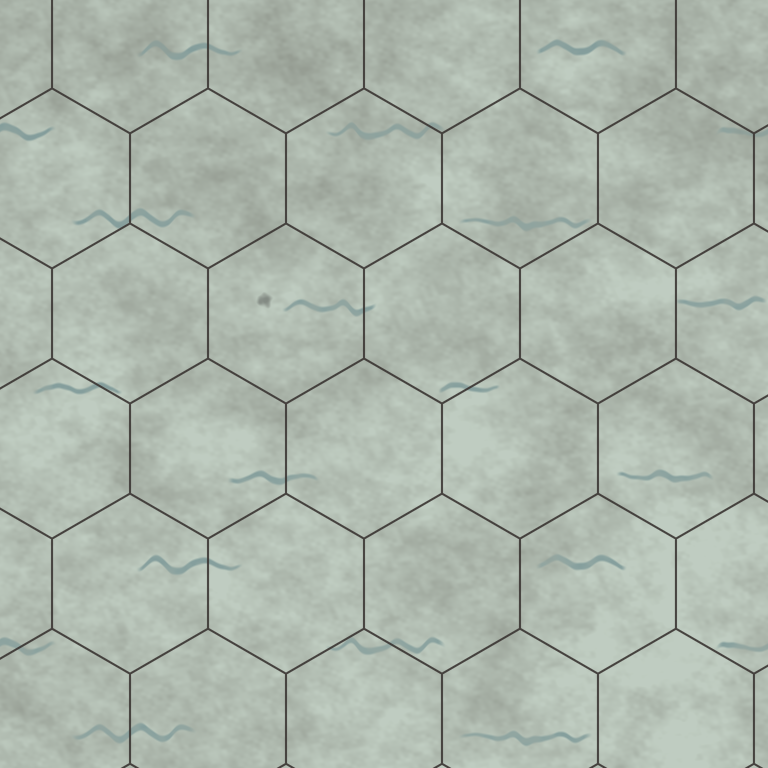
A three.js fragment shader for this pattern:

```glsl
varying vec2 vUv;

#define HEX_WIDTH 0.2031
#define HEX_CENTER vec2(0.1693, 0.5918)
#define LINE_HALF 0.00135
#define LINE_COLOR vec3(0.23, 0.21, 0.20)
#define PAPER_LIGHT vec3(0.735, 0.785, 0.74)
#define PAPER_DARK vec3(0.60, 0.63, 0.59)
#define WAVE_COLOR vec3(0.48, 0.59, 0.59)
#define WAVE_PITCH vec2(0.51, 0.1117)
#define WAVE_START vec2(0.247, 0.0625)
#define WAVE_HALF 0.0042
#define WAVE_LENGTH 0.056
#define TAU 6.2831853

float hash(vec2 p) {
  vec3 q = fract(vec3(p.xyx) * 0.1031);
  q += dot(q, q.yzx + 33.33);
  return fract((q.x + q.y) * q.z);
}

float noise(vec2 p) {
  vec2 i = floor(p), f = fract(p);
  f = f * f * (3.0 - 2.0 * f);
  vec2 e = vec2(1.0, 0.0);
  return mix(mix(hash(i), hash(i + e.xy), f.x),
             mix(hash(i + e.yx), hash(i + e.xx), f.x), f.y);
}

// Mottled fibres, slightly slanted and stretched sideways
float paperGrain(vec2 p) {
  vec2 q = vec2(p.x * 0.8 + p.y * 0.35, p.y - p.x * 0.2) * 11.0 + 20.0;
  float sum = 0.0, weight = 1.0, total = 0.0;
  for (int i = 0; i < 5; i++) {
    sum += weight * noise(q);
    total += weight;
    q = q * 2.03 + 7.3;
    weight *= 0.85;
  }
  return sum / total;
}

// Distance to the nearest edge of a pointy-topped hexagon grid
float hexEdge(vec2 p) {
  vec2 s = vec2(1.0, sqrt(3.0));
  p = (p - HEX_CENTER) / HEX_WIDTH;
  vec2 a = mod(p + 0.5 * s, s) - 0.5 * s;
  vec2 b = mod(p, s) - 0.5 * s;
  vec2 g = abs(dot(a, a) < dot(b, b) ? a : b);
  return (0.5 - max(g.x, dot(g, 0.5 * s))) * HEX_WIDTH;
}

// Brushed ripples in staggered rows; the stagger repeats every six rows
float ripples(vec2 p) {
  float down = 1.0 - p.y - WAVE_START.y;
  float row = floor(down / WAVE_PITCH.y + 0.5);
  float phase = mod(row, 6.0);
  float shift = 0.255 * mod(phase, 2.0) - 0.073 * floor(phase / 2.0);
  float ink = 0.0;
  for (int col = -1; col <= 1; col++) {
    vec2 id = vec2(float(col) + 5.0, phase + 3.0);
    float rough = hash(id);
    float x = p.x - WAVE_START.x - shift - float(col) * WAVE_PITCH.x;
    float y = row * WAVE_PITCH.y - down + 0.008 * (hash(id + 31.0) - 0.5);
    float halfLength = 0.064 + 0.017 * cos((phase - 1.2) * TAU / 6.0)
                     + 0.024 * (hash(id + 17.0) - 0.5);

    float wobble = noise(vec2(x * 30.0 + 40.0, id.x * 9.0 + id.y));
    float amplitude = (0.003 + 0.004 * rough) * (0.4 + wobble);
    float curve = amplitude * sin(x * TAU / WAVE_LENGTH + TAU * rough + 2.0 * wobble);
    curve += 0.003 * (noise(vec2(x * 90.0 + 60.0, id.y)) - 0.5);

    float reach = abs(x) / halfLength;
    float thickness = WAVE_HALF * (0.65 + 0.6 * wobble) * (1.0 - 0.5 * reach * reach);
    float stroke = 1.0 - smoothstep(thickness - 0.002, thickness + 0.002, abs(y - curve));
    ink = max(ink, stroke * (1.0 - smoothstep(0.88, 1.03, reach)));
  }
  return ink;
}

void main() {
  vec2 p = vUv;

  // Paper, duller towards the top and left
  float grain = paperGrain(p);
  float tone = 0.78 + 2.0 * (grain - 0.5);
  tone -= 0.24 * smoothstep(0.45, 1.0, p.y) + 0.1 * (1.0 - smoothstep(0.0, 0.5, p.x));
  vec3 color = mix(PAPER_DARK, PAPER_LIGHT, clamp(tone, -0.1, 1.1));

  // Ripples, broken up by the grain
  float wear = clamp(0.65 + 1.2 * (grain - 0.5), 0.4, 0.85);
  color = mix(color, WAVE_COLOR, ripples(p) * wear);

  // Single smudge
  float spot = length(p - vec2(0.345, 0.608)) + 0.006 * (noise(p * 160.0) - 0.5);
  color = mix(color, vec3(0.42, 0.44, 0.42), 0.7 * (1.0 - smoothstep(0.003, 0.011, spot)));

  // Grid lines
  float line = 1.0 - smoothstep(LINE_HALF - 0.0009, LINE_HALF + 0.0009, hexEdge(p));
  color = mix(color, LINE_COLOR, 0.92 * line);

  gl_FragColor = vec4(color, 1.0);
}
```
